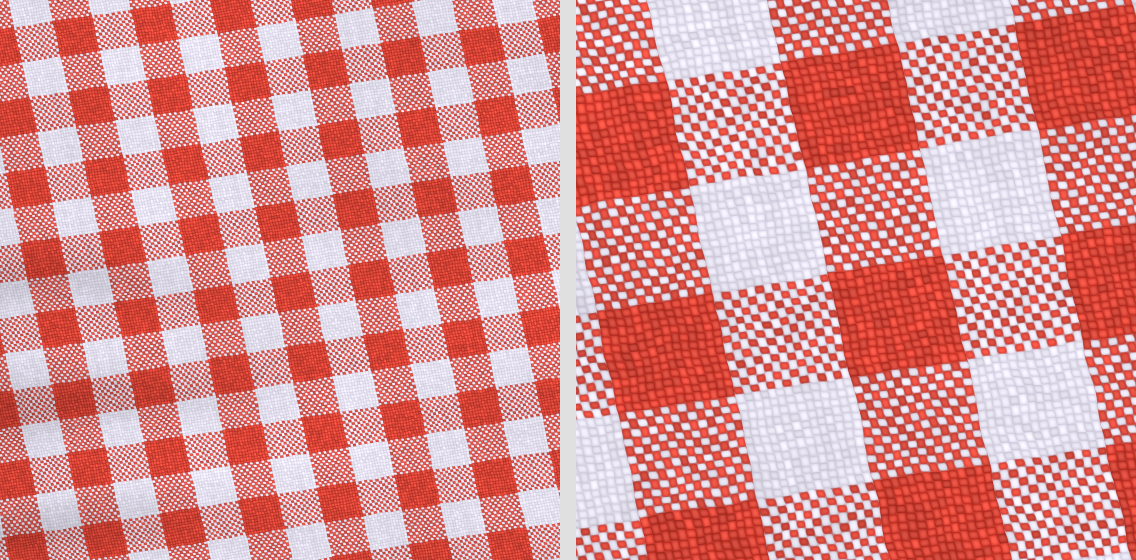
Left: the whole. Right: its middle third, enlarged.
Reproduce this texture procedurally as a WebGL 1 fragment shader.

```glsl
precision highp float;
uniform vec2 u_resolution;

// Check layout: one repeat is a white and a red stripe in each direction
const vec2 WHITE_CENTER = vec2(0.526, 0.802);
const vec2 REPEAT_ACROSS = vec2(0.1393, 0.0215);
const vec2 REPEAT_UP = vec2(-0.0273, 0.1250);

// Plain weave
const vec2 THREADS_PER_REPEAT = vec2(28.0, 24.0);
const float WARP_BIAS = 0.09;
const float FLOAT_SLANT = -0.06;
const float FLOAT_STRETCH = 0.18;
const float FLOAT_SOFTNESS = 0.32;
const float THREAD_WOBBLE = 0.4;
const float THREAD_VARIATION = 0.05;
const float WHITE_VARIATION = 0.06;
const float RED_VARIATION = 0.17;

// Yarn colours, in the gaps and on the crowns
const vec3 WHITE_GAP = vec3(0.79, 0.77, 0.84);
const vec3 WHITE_CROWN = vec3(0.95, 0.94, 0.99);
const vec3 RED_GAP = vec3(0.66, 0.13, 0.09);
const vec3 RED_CROWN = vec3(0.93, 0.34, 0.28);

// Cloth relief
const float DRAPE = 0.004;
const float FOLD_SPACING = 0.225;
const float FOLD_HEIGHT = 0.27;
const float FOLD_SHADE = 0.13;
const float BROAD_SHADE = 0.07;

const float PI = 3.14159265;
const int SAMPLES = 3;

float hash(vec2 p) {
  return fract(sin(dot(p, vec2(127.1, 311.7))) * 43758.5);
}

vec2 gradient(vec2 cell) {
  float angle = 2.0 * PI * hash(cell);
  return vec2(cos(angle), sin(angle));
}

float gradientNoise(vec2 p) {
  vec2 i = floor(p);
  vec2 f = p - i;
  vec2 w = f * f * f * (f * (f * 6.0 - 15.0) + 10.0);
  vec2 e = vec2(1.0, 0.0);
  float low = mix(dot(gradient(i), f),
                  dot(gradient(i + e), f - e), w.x);
  float high = mix(dot(gradient(i + e.yx), f - e.yx),
                   dot(gradient(i + 1.0), f - 1.0), w.x);
  return mix(low, high, w.y);
}

// Canvas position to repeats along the two stripe directions
vec2 toRepeats(vec2 p) {
  vec2 d = p - WHITE_CENTER;
  vec2 a = REPEAT_ACROSS;
  vec2 b = REPEAT_UP;
  return vec2(d.x * b.y - d.y * b.x, a.x * d.y - a.y * d.x)
         / (a.x * b.y - a.y * b.x);
}

// 1 for a red thread, 0 for a white one
vec2 redThread(vec2 thread, vec2 count) {
  vec2 phase = fract((thread + 0.5) / count + 0.5) - 0.5;
  return step(0.25, abs(phase));
}

vec3 weave(vec2 t) {
  vec2 thread = floor(t);
  vec2 red = redThread(thread, THREADS_PER_REPEAT);

  // Smooth checker: positive where the warp passes over the weft,
  // with each float stretched along its own thread
  vec2 s = sin(PI * t);
  vec2 c = cos(PI * t);
  float over = s.x * s.y + FLOAT_SLANT * c.x * c.y + WARP_BIAS
             + FLOAT_STRETCH * (s.x * s.x - s.y * s.y);
  float warpOnTop = smoothstep(-FLOAT_SOFTNESS, FLOAT_SOFTNESS, over);
  float crown = sqrt(min(abs(over), 1.0));

  float redness = mix(red.y, red.x, warpOnTop);
  vec3 white = mix(WHITE_GAP, WHITE_CROWN, crown);
  vec3 dyed = mix(RED_GAP, RED_CROWN, crown);
  vec3 color = mix(white, dyed, redness);

  // Uneven yarn, thread by thread and float by float
  float yarn = mix(hash(vec2(thread.y, 71.0)),
                   hash(vec2(thread.x, 17.0)), warpOnTop) - 0.5;
  float fleck = hash(thread) - 0.5;
  float variation = mix(WHITE_VARIATION, RED_VARIATION, redness);
  return color * (1.0 + THREAD_VARIATION * yarn + variation * fleck);
}

void main() {
  vec2 p = gl_FragCoord.xy / u_resolution.y;

  // Soft folds that fade out from the lower left
  float broad = gradientNoise(p * vec2(2.5, 4.0) + 3.7);
  float bend = gradientNoise(p * 3.0 + 11.0);
  float foldPhase = (p.y - FOLD_HEIGHT - 0.05 * p.x - 0.03 * bend) / FOLD_SPACING;
  float foldMask = smoothstep(0.62, 0.08, p.x) * smoothstep(0.66, 0.42, p.y);
  float fold = pow(0.5 + 0.5 * cos(2.0 * PI * foldPhase), 2.0) * foldMask;
  vec2 drape = DRAPE * vec2(bend, broad + fold);

  // Fine wander of the threads
  vec2 wobble = THREAD_WOBBLE * vec2(gradientNoise(p * 45.0),
                                     gradientNoise(p * 45.0 + 50.0));

  // Supersampled cloth
  vec3 color = vec3(0.0);
  for (int j = 0; j < SAMPLES; j++) {
    for (int i = 0; i < SAMPLES; i++) {
      vec2 offset = (vec2(float(i), float(j)) + 0.5) / float(SAMPLES) - 0.5;
      vec2 q = p + drape + offset / u_resolution.y;
      color += weave(toRepeats(q) * THREADS_PER_REPEAT + wobble);
    }
  }
  color /= float(SAMPLES * SAMPLES);

  float light = 1.0 + BROAD_SHADE * broad - FOLD_SHADE * fold;
  gl_FragColor = vec4(color * light, 1.0);
}
```
